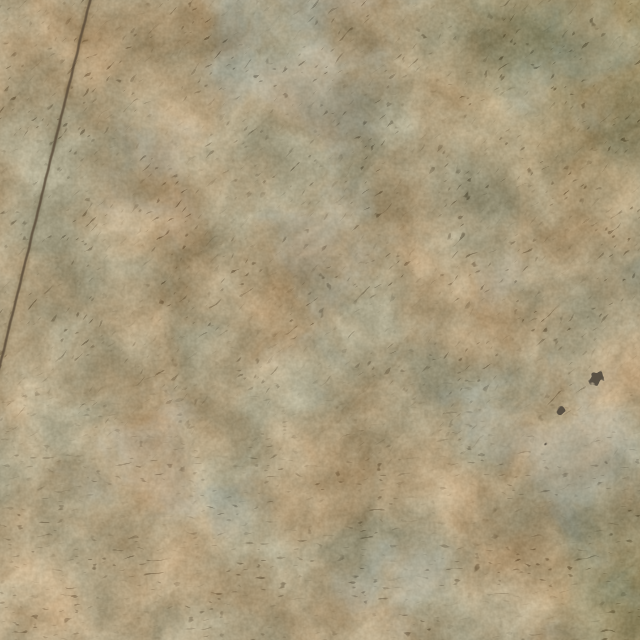
Give the GLSL for this texture, as a WebGL 1 fragment shader.

```glsl
precision highp float;
// Weathered tan concrete: cloudy stains, fine trowel pits, one slanted joint and a few dark spots.

uniform vec2 u_resolution;

#define BASE_COLOR vec3(0.668, 0.612, 0.492)
#define COOL_COLOR vec3(0.665, 0.640, 0.560)
#define RUST_SHIFT vec3(0.055, -0.010, -0.045)
#define JOINT_COLOR vec3(0.35, 0.29, 0.22)
#define SPOT_COLOR vec3(0.30, 0.27, 0.23)
#define CLOUD_SCALE 8.0
#define CLOUD_CONTRAST 0.150
#define STREAK_CONTRAST 0.040
#define GRAIN_CONTRAST 0.045
#define PIT_DEPTH 0.16
#define JOINT_HALF_WIDTH 0.0019

float hash(vec2 p) {
  vec3 q = fract(p.xyx * 0.1031);
  q += dot(q, q.yzx + 33.33);
  return fract((q.x + q.y) * q.z);
}

float cornerSlope(vec2 cell, vec2 offset) {
  float angle = 6.2832 * hash(cell);
  return dot(vec2(cos(angle), sin(angle)), offset);
}

// Gradient noise, roughly -0.7 to 0.7
float noise(vec2 p) {
  vec2 i = floor(p), f = p - i;
  vec2 u = f * f * f * (f * (f * 6.0 - 15.0) + 10.0);
  vec2 e = vec2(1.0, 0.0);
  float low = mix(cornerSlope(i, f), cornerSlope(i + e.xy, f - e.xy), u.x);
  float high = mix(cornerSlope(i + e.yx, f - e.yx), cornerSlope(i + e.xx, f - e.xx), u.x);
  return mix(low, high, u.y);
}

float fbm(vec2 p) {
  float sum = 0.0, amplitude = 1.0;
  for (int i = 0; i < 5; i++) {
    sum += amplitude * noise(p);
    p = mat2(0.8, 0.6, -0.6, 0.8) * p * 2.03 + 17.3;
    amplitude *= 0.56;
  }
  return sum;
}

// Coordinates whose x axis runs along the given angle
vec2 along(vec2 p, float angle) {
  float c = cos(angle), s = sin(angle);
  return vec2(c * p.x + s * p.y, c * p.y - s * p.x);
}

// Short, thin pits lying along the given angle
float pits(vec2 p, float angle) {
  vec2 q = along(p, angle) + 0.006 * noise(p * 35.0);
  float n = noise(q * vec2(62.0, 165.0) + 40.0);
  return smoothstep(0.30, 0.52, n);
}

void main() {
  vec2 uv = gl_FragCoord.xy / u_resolution.y;
  float pixel = 1.0 / u_resolution.y;

  // Cloudy tone, brushed softly along the diagonal
  vec2 warp = vec2(noise(uv * 11.0 + 5.0), noise(uv * 11.0 + 31.0));
  vec2 warped = uv + 0.025 * warp;
  float tone = CLOUD_CONTRAST * fbm(warped * CLOUD_SCALE + 3.0);
  vec2 brushed = along(warped, 0.75);
  tone += STREAK_CONTRAST * noise(brushed * vec2(28.0, 62.0) + 9.0);
  tone += GRAIN_CONTRAST * noise(uv * 150.0);
  tone += GRAIN_CONTRAST * 0.6 * noise(uv * 260.0);

  // Broad light: bright lower left, shaded right-hand corners
  tone += 0.045 * (1.0 - smoothstep(0.0, 0.45, length(uv * vec2(0.6, 1.0))));
  float upperShade = 1.0 - smoothstep(0.0, 0.45, length(uv - 1.0));
  float lowerShade = 1.0 - smoothstep(0.0, 0.20, length(uv - vec2(1.0, 0.06)));
  tone -= 0.075 * upperShade + 0.12 * lowerShade;
  vec3 color = BASE_COLOR + tone;

  // Grey-green bloom and rusty stains
  float topBloom = 1.0 - smoothstep(0.0, 0.30, length(uv - vec2(0.54, 1.0)));
  float cool = smoothstep(0.05, 0.60, fbm(warped * 5.0 + 60.0) + 0.45 * topBloom);
  color = mix(color, COOL_COLOR + 0.8 * tone + 0.03 * topBloom, 0.75 * cool);
  float rust = fbm(warped * 6.0 + 90.0);
  color += RUST_SHIFT * clamp(rust, -0.5, 0.8);
  color += vec3(-0.012, 0.002, -0.025) * (upperShade + lowerShade);

  // Pits turn from diagonal near the top to level near the bottom
  float pitPatch = smoothstep(-0.25, 0.35, noise(uv * 13.0 + 70.0));
  float pit = mix(pits(uv, 0.05), pits(uv, 0.72), smoothstep(0.20, 0.50, uv.y));
  color -= PIT_DEPTH * pit * (0.2 + 0.8 * pitPatch) * vec3(1.0, 1.02, 0.95);

  // Slanted joint with a faint worn border
  float jointOffset = 0.97 * (uv.x - 0.247 * (uv.y - 0.43)) + 0.001 * noise(uv * 45.0);
  float jointDist = abs(jointOffset);
  color -= 0.05 * (1.0 - smoothstep(0.0, 0.010, jointDist));
  float joint = 1.0 - smoothstep(-pixel, pixel, jointDist - JOINT_HALF_WIDTH);
  color = mix(color, JOINT_COLOR, 0.80 * joint);

  // Ragged spots trailing off in size
  for (int i = 0; i < 3; i++) {
    float k = float(i);
    vec2 center = vec2(0.932, 0.410) - k * vec2(0.074 - 0.017 * k, 0.052);
    float radius = 0.0105 - 0.0040 * k;
    float dist = length(along(uv - center, 0.6) * vec2(0.9, 1.15));
    dist += radius * 0.9 * noise(uv * 110.0 + k);
    float spot = 1.0 - smoothstep(-pixel, pixel, dist - radius);
    color = mix(color, SPOT_COLOR, 0.88 * spot);
  }

  gl_FragColor = vec4(clamp(color, 0.0, 1.0), 1.0);
}
```
